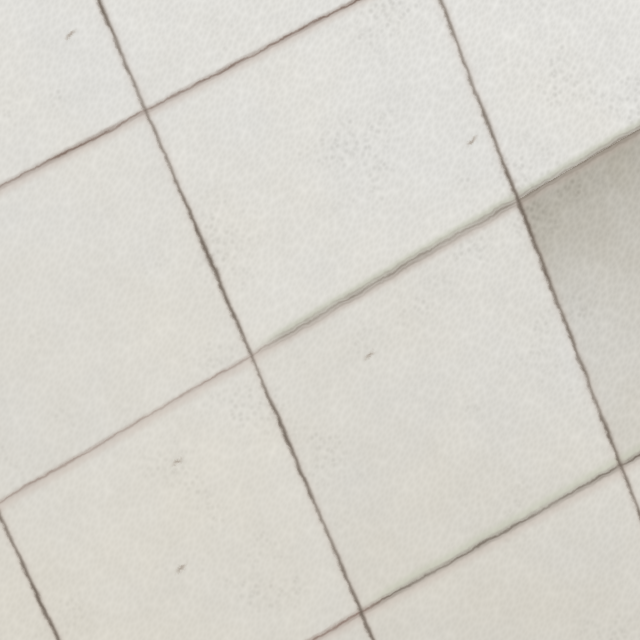
Write a Shadertoy shader that draws this texture.

```glsl
// Pale stone paving: large slanted tiles seen in slight perspective, with worn
// joints. A warped lattice gives tile coordinates; layered sines stain the
// stone, cellular noise roughens it, and hashed cells scatter a few chips.

const vec3 STONE_COOL = vec3(0.880, 0.876, 0.858);
const vec3 STONE_WARM = vec3(0.848, 0.832, 0.790);
const vec3 JOINT_DARK = vec3(0.42, 0.38, 0.34);
const vec3 JOINT_RED  = vec3(0.48, 0.39, 0.35);
const vec3 JOINT_DUST = vec3(0.58, 0.54, 0.49);
const vec3 FRINGE_GREEN = vec3(0.74, 0.76, 0.67);
const vec3 FRINGE_PINK  = vec3(0.78, 0.72, 0.68);
const vec3 CHIP = vec3(0.60, 0.55, 0.50);

vec2 hash2(vec2 p) {
    vec2 q = vec2(dot(p, vec2(127.1, 311.7)), dot(p, vec2(269.5, 183.3)));
    return fract(sin(q) * 43758.55);
}

// Smooth cloudy variation, about -1 to 1
float layeredSines(vec2 p) {
    float sum = 0.0, amp = 0.5;
    for (int k = 0; k < 5; k++) {
        sum += amp * sin(p.x + 1.7 * sin(p.y * 0.8)) * cos(p.y + 1.3 * sin(p.x * 0.7));
        p = mat2(1.5, 1.1, -1.1, 1.5) * p + 2.3;
        amp *= 0.62;
    }
    return sum;
}

// Distance to the nearest scattered cell point
float cellular(vec2 p) {
    vec2 cell = floor(p);
    float nearest = 2.0;
    for (int y = -1; y <= 1; y++)
        for (int x = -1; x <= 1; x++) {
            vec2 c = cell + vec2(x, y);
            nearest = min(nearest, length(c + hash2(c) - p));
        }
    return nearest;
}

// Lattice coordinates: x counts tiles across, y counts tiles down
vec2 tileCoords(vec2 p) {
    float down = 1.0 - p.y;
    float across = (p.x - 0.1536 - 0.43 * down) / (0.534 - 0.042 * down);
    float e = down - 0.784 + 0.583 * p.x;
    return vec2(across, e / (0.492 - 0.023 * p.x + 0.08 * p.x * e));
}

// Soft-edged line profile
float softLine(float d, float width) {
    return exp(-d * d / (width * width));
}

// Sparse small scratches, one at most per grid cell
float chips(vec2 p, float density) {
    vec2 g = p * density, cell = floor(g), rnd = hash2(cell + 17.0);
    vec2 d = (g - cell - 0.3 - 0.4 * rnd.yx) / density;
    d = mat2(0.8, -0.6, 0.6, 0.8) * d + 0.003 * layeredSines(p * 200.0);
    return step(0.88, rnd.x) * softLine(length(d * vec2(0.5, 1.3)), 0.0042);
}

vec3 stone(vec2 p, vec2 tile) {
    vec2 id = floor(tile), inside = fract(tile);
    float cloud = layeredSines(p * 9.0);
    float mottle = layeredSines(p * 38.0 + 3.0);
    float warmth = clamp(0.95 - 0.85 * p.y - 0.2 * p.x + 0.3 * cloud, 0.0, 1.0);
    vec3 col = mix(STONE_COOL, STONE_WARM, warmth);
    col += 0.014 * cloud + 0.011 * mottle + 0.012 * (hash2(id).x - 0.5);
    col -= 0.02 * smoothstep(0.5, 0.0, p.y) * smoothstep(0.2, 1.0, p.x);

    // Shaded tile beyond the second upright joint
    float shaded = step(1.0, tile.x) * step(0.0, tile.y) * step(tile.y, 1.0);
    col -= shaded * vec3(0.17, 0.18, 0.20) * exp(-1.9 * inside.y) * (1.0 + 0.3 * cloud);

    // Slanted grain and faint pits, rougher toward the top right
    float rough = mix(0.6, 1.0, smoothstep(0.2, 1.0, 0.6 * p.y + 0.4 * p.x));
    vec2 grain = mat2(0.9, 0.4, -0.4, 0.9) * p;
    col += 0.050 * rough * (cellular(grain * vec2(150.0, 90.0)) - 0.45);
    float patchy = smoothstep(0.1, 0.7, layeredSines(p * 14.0 + 4.0));
    col -= 0.05 * patchy * rough * smoothstep(0.5, 0.0, cellular(p * 80.0));
    return col;
}

void mainImage(out vec4 fragColor, in vec2 fragCoord) {
    vec2 p = fragCoord / iResolution.xy;
    vec2 tile = tileCoords(p);
    vec3 col = stone(p, tile);
    col = mix(col, CHIP, 0.6 * chips(p, 6.0));

    // Signed distances to the nearest joints, with ragged edges
    vec2 row = round(tile);
    vec2 d = (tile - row) * vec2(0.47, 0.42);
    float wobble = layeredSines(p * 45.0), ragged = layeredSines(p * 150.0);
    d += vec2(0.0016, 0.0014) * wobble + vec2(0.0013, 0.0007) * ragged;
    float wear = clamp(0.5 + 0.8 * layeredSines(p * 13.0 + 7.0) + 0.3 * ragged, 0.0, 1.0);

    // Sloping joints: the middle one is thin on the left, broad on the right
    float middle = 1.0 - min(abs(row.y), 1.0);
    float right = smoothstep(-0.02, 0.15, tile.x);
    float upper = step(row.y, -0.5);
    float broad = middle * right;
    float width = mix(0.0042, mix(0.0036, 0.0070, right), middle);
    float strength = mix(0.80, mix(0.50, 0.62, right), middle) * (0.65 + 0.4 * wear);
    float greenSide = right * (1.0 - upper);
    col = mix(col, FRINGE_GREEN, 0.40 * greenSide * softLine(d.y + 0.008, 0.006));
    col = mix(col, FRINGE_PINK, 0.38 * softLine(d.y - 0.007, 0.007));
    float streak = 0.85 + 0.15 * cos(d.y * 1100.0 + 3.0 * wobble);
    vec3 jointColor = mix(JOINT_DARK, JOINT_RED, mix(1.0 - right, 0.75, upper));
    jointColor = mix(jointColor, JOINT_DUST, 0.4 * broad);
    col = mix(col, jointColor, strength * streak * softLine(d.y, width));

    // Upright joints: narrow, broken in tone, with a faint dusty edge
    col = mix(col, FRINGE_PINK, 0.30 * softLine(d.x, 0.008));
    float upright = softLine(d.x, 0.0028 + 0.0012 * wear);
    col = mix(col, JOINT_DARK, upright * (0.46 + 0.38 * wear));

    fragColor = vec4(clamp(col, 0.0, 1.0), 1.0);
}
```
